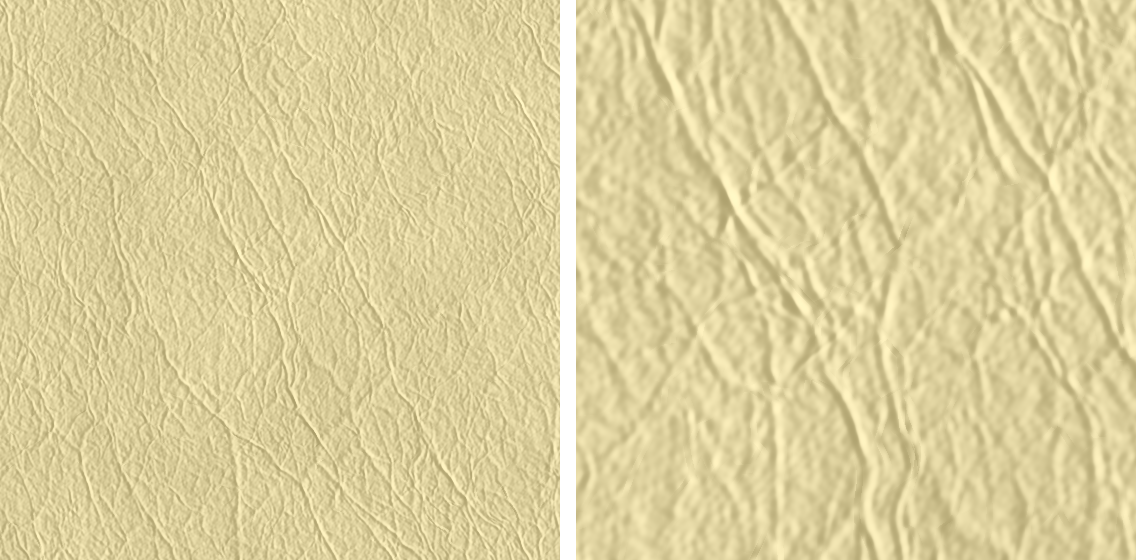
Left, the full canvas; right, a detail of the centre.
Write a WebGL 1 fragment shader that draws this texture.

```glsl
precision highp float;
// Pale cream leather: a height field of fine grain and slanting creases,
// lit from the left. Creases are borders of stretched, warped Voronoi cells;
// the relief shading is the height difference along the light direction.

uniform vec2 u_resolution;

float hash(vec2 p) {
  return fract(sin(dot(p, vec2(127.1, 311.7))) * 43758.5453);
}

vec2 hash2(vec2 p) {
  return vec2(hash(p), hash(p + 57.3));
}

float noise(vec2 p) {
  vec2 cell = floor(p), f = fract(p);
  f = f * f * (3.0 - 2.0 * f);
  float low = mix(hash(cell), hash(cell + vec2(1.0, 0.0)), f.x);
  float high = mix(hash(cell + vec2(0.0, 1.0)), hash(cell + 1.0), f.x);
  return mix(low, high, f.y);
}

vec2 turn(vec2 p, float angle) {
  float c = cos(angle), s = sin(angle);
  return vec2(c * p.x + s * p.y, c * p.y - s * p.x);
}

// Distance to the border between the two nearest cell points
float borderDistance(vec2 p) {
  vec2 cell = floor(p), f = fract(p);
  vec2 nearest = vec2(4.0), second = vec2(5.0);
  for (int j = -1; j <= 1; j++) {
    for (int i = -1; i <= 1; i++) {
      vec2 offset = vec2(float(i), float(j));
      vec2 toPoint = offset + 0.1 + 0.8 * hash2(cell + offset) - f;
      if (dot(toPoint, toPoint) < dot(nearest, nearest)) {
        second = nearest;
        nearest = toPoint;
      } else if (dot(toPoint, toPoint) < dot(second, second)) {
        second = toPoint;
      }
    }
  }
  return dot(0.5 * (nearest + second), normalize(second - nearest));
}

// One net of creases, long in the turned vertical direction, fading in and out
float creases(vec2 p, float angle, float scale, float stretch, float width) {
  vec2 q = turn(p, angle) * vec2(scale, scale / stretch) + scale * 1.7;
  float d = borderDistance(q) / scale;
  float strength = smoothstep(0.25, 0.75, noise(q * 0.9 + 31.0));
  return strength * exp(-d * d / (width * width));
}

float height(vec2 p) {
  // Bend the creases at a broad and a small scale
  vec2 bent = p + 0.04 * (vec2(noise(p * 7.0), noise(p * 7.0 + 19.0)) - 0.5);
  bent += 0.011 * (vec2(noise(p * 36.0 + 5.0), noise(p * 36.0 + 43.0)) - 0.5);

  float h = 0.0;
  h -= 1.10 * creases(bent, 0.50, 6.0, 2.8, 0.0031);
  h -= 0.95 * creases(bent, 0.32, 12.0, 2.6, 0.0028);
  h -= 0.50 * creases(bent, -0.45, 14.0, 2.2, 0.0025);
  h -= 0.70 * creases(bent, 0.25, 26.0, 2.1, 0.0025);
  h -= 0.50 * creases(bent, 0.10, 48.0, 1.7, 0.0023);

  // Fine grain, slightly drawn out along the creases
  vec2 g = turn(bent, 0.4);
  h += 0.85 * noise(g * vec2(160.0, 115.0));
  h += 0.60 * noise(turn(p, -0.5) * vec2(240.0, 200.0) + 11.0);
  return h;
}

void main() {
  vec2 p = gl_FragCoord.xy / u_resolution.y;

  vec2 lightStep = 0.0019 * vec2(1.0, 0.15);
  float slope = height(p + lightStep) - height(p - lightStep);

  // Soft limit, with the shadows a little deeper than the highlights
  float relief = slope / sqrt(1.0 + slope * slope);
  relief *= relief < 0.0 ? 0.195 : 0.165;

  vec3 cream = vec3(0.864, 0.814, 0.614);
  float mottling = 0.03 * (noise(p * 5.0 + 3.0) - 0.5);
  mottling += 0.03 * (noise(turn(p, 0.4) * vec2(26.0, 13.0) + 8.0) - 0.5);
  gl_FragColor = vec4(cream + relief + mottling, 1.0);
}
```
